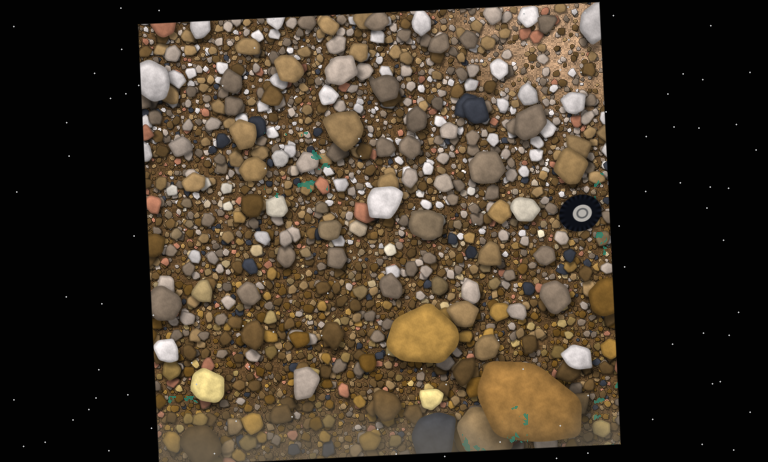
A WebGL 2 fragment shader for this texture:

```glsl
#version 300 es
precision highp float;
// A slightly turned square of shore gravel on black, pale and dry above, ochre and wet below.
// Jittered grids of rounded random polygons are painted from fine grit up to boulders,
// then a wheel, a hazy water edge and sparse bright specks are laid over them.

uniform vec2 u_resolution;
out vec4 fragColor;

const vec2 PATCH_CENTRE = vec2(0.821, 0.493);
const vec2 PATCH_HALF = vec2(0.500, 0.479);
const float PATCH_TURN = 0.048;
const vec2 WHEEL_CENTRE = vec2(1.256, 0.539);
const vec2 BOULDER_CENTRE = vec2(1.137, 0.126);
const float BOULDER_RADIUS = 0.105;
const vec2 LIGHT_DIR = vec2(-0.45, 0.89);
const float SHADOW_DEPTH = 0.48;
const float SPECK_CELL = 0.062;
const vec3 BACKDROP = vec3(0.006);
const vec3 EARTH = vec3(0.36, 0.27, 0.17);
const vec3 SAND = vec3(0.69, 0.56, 0.44);
const vec3 OCHRE = vec3(0.62, 0.46, 0.25);
const vec3 RUST = vec3(0.68, 0.46, 0.36);
const vec3 CHARCOAL = vec3(0.22, 0.23, 0.26);
const vec3 TEAL = vec3(0.16, 0.50, 0.42);
const vec3 WATER = vec3(0.46, 0.43, 0.38);
const vec3 STONES[5] = vec3[5](
    vec3(0.83, 0.80, 0.79), vec3(0.68, 0.62, 0.57), vec3(0.60, 0.49, 0.34),
    vec3(0.48, 0.42, 0.36), vec3(0.40, 0.31, 0.19));

vec4 hash4(vec2 p) {
    vec4 q = fract(p.xyxy * vec4(0.1031, 0.1030, 0.0973, 0.1099));
    q += dot(q, q.wzxy + 33.33);
    return fract((q.xxyz + q.yzzw) * q.zywx);
}

mat2 turn(float a) { return mat2(cos(a), sin(a), -sin(a), cos(a)); }

// Layered sines, about -1 to 1
float mottle(vec2 p) {
    float sum = 0.0, gain = 0.5;
    for (int i = 0; i < 4; i++) {
        p = turn(1.1) * p * 1.9 + 1.7;
        sum += gain * sin(p.x + 1.6 * sin(p.y)) * sin(p.y + 1.3 * sin(p.x * 0.8));
        gain *= 0.65;
    }
    return sum;
}

float wetness(vec2 p) { return smoothstep(0.72, 0.12, p.y + 0.04 * sin(p.x * 9.0)); }
float sandiness(vec2 p) { return smoothstep(0.34, 0.08, length((p - vec2(1.22, 0.94)) * vec2(0.9, 1.3))); }
float boulderZone(vec2 p) { return smoothstep(0.42, 0.26, p.y) * smoothstep(0.68, 0.9, p.x); }

// Rounded polygon with uneven sides
float stoneDistance(vec2 q, float r, vec4 seed) {
    q = turn(seed.w * 6.283) * q;
    q.x *= mix(0.78, 1.05, seed.z);
    float d = -r;
    for (int i = 0; i < 7; i++) {
        vec4 h = hash4(seed.xy * 91.0 + float(i) * 7.3);
        float a = (float(i) + 0.7 * h.x) * 0.8976;
        float side = dot(q, vec2(cos(a), sin(a))) - r * mix(0.72, 1.0, h.y);
        float k = 0.16 * r, blend = max(k - abs(d - side), 0.0) / k;
        d = max(d, side) + blend * blend * k * 0.25;
    }
    return d;
}

vec3 stoneColour(vec4 h, float wet, float darkening) {
    float tone = h.x * 0.95 + wet * 0.30 + darkening;
    vec3 tint = STONES[int(clamp(tone * 5.0, 0.0, 4.9))];
    tint = mix(tint, tint * vec3(1.08, 1.01, 0.68), wet * step(0.6, h.y));
    tint = h.z < 0.045 ? RUST : h.z > 0.965 ? CHARCOAL : tint;
    return tint * mix(0.88, 1.12, h.w);
}

void paintStone(vec2 p, vec2 centre, float r, vec4 seed, vec3 tint, inout vec3 col) {
    vec2 q = p - centre;
    if (dot(q, q) > 4.0 * r * r) return;
    float px = 0.8 / u_resolution.y;
    float d = stoneDistance(q, r, seed);
    float shade = smoothstep(0.28 * r, -0.12 * r, d + 0.18 * dot(q, LIGHT_DIR));
    col *= 1.0 - SHADOW_DEPTH * shade;
    float light = 0.98 + 0.13 * dot(q, LIGHT_DIR) / r + 0.13 * mottle(p * 38.0 + seed.xy * 40.0);
    light *= mix(0.76, 1.03, smoothstep(0.0, -0.26 * r, d));
    col = mix(col, tint * light, smoothstep(px, -px, d));
}

// One grid of stones; extra stones gather in the boulder zone
void scatter(vec2 p, float cell, float density, float extra, float darkening, inout vec3 col) {
    vec2 home = floor(p / cell);
    for (int j = -1; j <= 1; j++)
    for (int i = -1; i <= 1; i++) {
        vec2 id = home + vec2(i, j);
        vec4 place = hash4(id + cell * 3100.0), look = hash4(id + cell * 5300.0 + 17.0);
        vec2 centre = (id + 0.5 + 0.6 * (place.xy - 0.5)) * cell;
        float chance = density * (1.0 - 0.55 * sandiness(centre)) + extra * boulderZone(centre);
        if (place.z > chance) continue;
        float r = cell * mix(0.27, 0.47, place.w);
        paintStone(p, centre, r, look.wzyx, stoneColour(look, wetness(centre), darkening), col);
    }
}

void paintWheel(vec2 p, inout vec3 col) {
    float px = 1.0 / u_resolution.y;
    vec2 q = turn(-0.35) * (p - WHEEL_CENTRE);
    float d = length(q * vec2(0.9, 1.08));
    float hub = length((q - vec2(0.004, -0.002)) * vec2(1.0, 1.15));
    col *= 1.0 - 0.4 * smoothstep(0.055, 0.036, d);
    float tread = 0.8 + 0.35 * sin(atan(q.y, q.x) * 22.0) * smoothstep(0.028, 0.04, d);
    col = mix(col, vec3(0.07, 0.08, 0.11) * tread, smoothstep(px, -px, d - 0.042));
    col = mix(col, vec3(0.70, 0.68, 0.65), smoothstep(px, -px, hub - 0.021));
    col = mix(col, vec3(0.36), smoothstep(px, -px, abs(hub - 0.011) - 0.002));
}

void main() {
    vec2 p = gl_FragCoord.xy / u_resolution.y;
    float px = 1.0 / u_resolution.y;

    // Ground and stones, fine to coarse
    float grit = hash4(floor(p * 300.0)).x;
    vec3 col = mix(EARTH, SAND, sandiness(p)) * (0.88 + 0.3 * grit + 0.2 * mottle(p * 30.0));
    scatter(p, 0.0135, 0.90, 0.0, 0.12, col);
    scatter(p, 0.0220, 0.85, 0.0, 0.05, col);
    scatter(p, 0.0360, 0.66, 0.0, 0.00, col);
    scatter(p, 0.0580, 0.42, 0.1, -0.06, col);
    scatter(p, 0.0980, 0.23, 0.3, -0.16, col);
    scatter(p, 0.1650, 0.00, 0.6, 0.05, col);
    paintStone(p, BOULDER_CENTRE, BOULDER_RADIUS, vec4(0.31, 0.72, 0.15, 0.08), OCHRE, col);

    // Rare teal scraps, wheel and water haze
    float scrap = smoothstep(0.48, 0.62, mottle(p * 24.0 + 4.0)) * step(0.88, hash4(floor(p * 7.0) + 5.0).y);
    col = mix(col, TEAL, 0.75 * scrap);
    paintWheel(p, col);
    float haze = smoothstep(0.17, 0.01, p.y + 0.025 * mottle(p * 5.0));
    col = mix(col, WATER, 0.55 * haze * (1.0 - 0.6 * smoothstep(0.14, 0.09, length(p - BOULDER_CENTRE))));

    // Tilted frame
    vec2 edge = abs(turn(-PATCH_TURN) * (p - PATCH_CENTRE)) - PATCH_HALF;
    col = mix(BACKDROP, col, smoothstep(px, -px, max(edge.x, edge.y)));

    // Sparse specks
    vec2 id = floor(p / SPECK_CELL);
    vec4 h = hash4(id + 71.0);
    float speck = length(p - (id + 0.1 + 0.8 * h.xy) * SPECK_CELL) - 0.0012;
    col = mix(col, vec3(0.75), step(h.z, 0.28) * smoothstep(px, -0.5 * px, speck));
    fragColor = vec4(clamp(col, 0.0, 1.0), 1.0);
}
```
